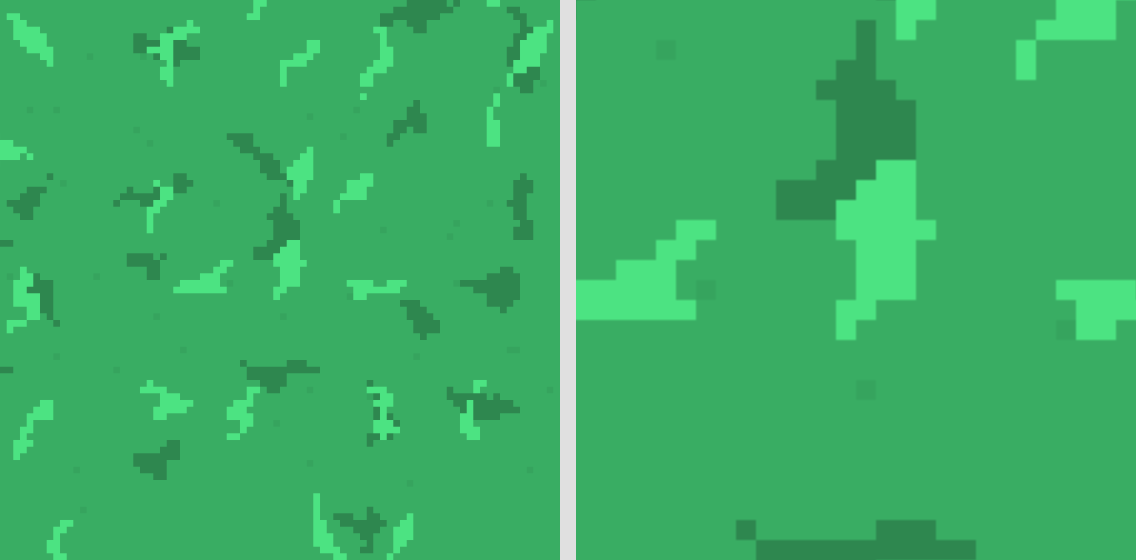
Left: the whole. Right: its middle third, enlarged.
Give the GLSL for this texture, as a three.js fragment shader.

```glsl
varying vec2 vUv;

const float CELLS = 84.0;       // square blocks across the canvas
const float TILES = 5.0;        // scatter tiles across the canvas
const float EDGE_WIDTH = 0.002; // soft edge between blocks, in canvas units
const float PI = 3.14159;

const vec3 GRASS = vec3(0.225, 0.68, 0.39);
const vec3 SPECK = vec3(0.212, 0.645, 0.37);
const vec3 SHADE = vec3(0.18, 0.53, 0.31);
const vec3 LIGHT = vec3(0.30, 0.89, 0.51);

vec2 hash2(vec2 p) {
  vec3 q = fract(p.xyx * vec3(0.1031, 0.1030, 0.0973));
  q += dot(q, q.yzx + 33.33);
  return fract((q.xx + q.yz) * q.zy);
}

vec2 direction(float angle) {
  return vec2(cos(angle), sin(angle));
}

float cornerSlope(vec2 corner, vec2 offset) {
  return dot(direction(2.0 * PI * hash2(corner + 71.0).x), offset);
}

float gradientNoise(vec2 p) {
  vec2 i = floor(p);
  vec2 f = p - i;
  vec2 u = f * f * f * (f * (f * 6.0 - 15.0) + 10.0);
  vec2 x = vec2(1.0, 0.0);
  vec2 y = vec2(0.0, 1.0);
  float low = mix(cornerSlope(i, f), cornerSlope(i + x, f - x), u.x);
  float high = mix(cornerSlope(i + y, f - y), cornerSlope(i + 1.0, f - 1.0), u.x);
  return mix(low, high, u.y);
}

// Distance to an arm from the origin that narrows towards its tip
float taperedArm(vec2 p, vec2 tip, float radius, float tipRadius) {
  float t = clamp(dot(p, tip) / dot(tip, tip), 0.0, 1.0);
  return length(p - tip * t) - mix(radius, tipRadius, t);
}

// Nearest of the bent two-armed patches, one per occupied tile
float scatteredPatches(vec2 p, float seed, float density, float radius, float armLength, float spread) {
  float tileSize = CELLS / TILES;
  vec2 home = floor(p / tileSize);
  float nearest = 1e3;
  for (int y = -1; y <= 1; y++) {
    for (int x = -1; x <= 1; x++) {
      vec2 tile = home + vec2(float(x), float(y));
      vec2 id = tile + seed;
      vec2 place = mix(vec2(0.12), vec2(0.88), hash2(id));
      vec2 chance = hash2(id + 17.3);
      vec2 turn = hash2(id + 41.7) - 0.5;
      vec2 arms = armLength * mix(vec2(0.45), vec2(1.55), hash2(id + 59.1));
      float angle = 0.5 * PI + turn.x * spread;
      float body = radius * mix(0.8, 1.2, chance.y);
      vec2 local = p - (tile + place) * tileSize;
      float first = taperedArm(local, direction(angle) * arms.x, body, 0.6);
      float second = taperedArm(local, direction(angle + PI + turn.y * 2.4) * arms.y, body, 0.6);
      if (chance.x < density) nearest = min(nearest, min(first, second));
    }
  }
  return nearest;
}

// Flat colour of one block
vec3 blockColor(vec2 cell) {
  vec2 p = cell + 0.5;
  vec2 warp = vec2(gradientNoise(p * 0.23), gradientNoise(p * 0.23 + 37.4));
  float rough = 1.3 * gradientNoise(p * 0.43 + 9.2);
  vec2 q = p + 2.6 * warp;

  vec3 color = mix(GRASS, SPECK, step(0.993, hash2(cell + 203.0).x));
  float shade = scatteredPatches(q, 131.0, 0.76, 1.85, 4.6, PI) + rough;
  float light = scatteredPatches(q, 317.0, 0.80, 1.35, 4.3, 2.4) - rough;
  color = mix(color, SHADE, step(shade, 0.0));
  return mix(color, LIGHT, step(light, 0.0));
}

void main() {
  // Blend the four nearest blocks across a thin edge
  vec2 p = vUv * CELLS - 0.5;
  vec2 cell = floor(p);
  float halfEdge = 0.5 * EDGE_WIDTH * CELLS;
  vec2 w = smoothstep(0.5 - halfEdge, 0.5 + halfEdge, p - cell);
  vec3 lower = mix(blockColor(cell), blockColor(cell + vec2(1.0, 0.0)), w.x);
  vec3 upper = mix(blockColor(cell + vec2(0.0, 1.0)), blockColor(cell + 1.0), w.x);
  gl_FragColor = vec4(mix(lower, upper, w.y), 1.0);
}
```
